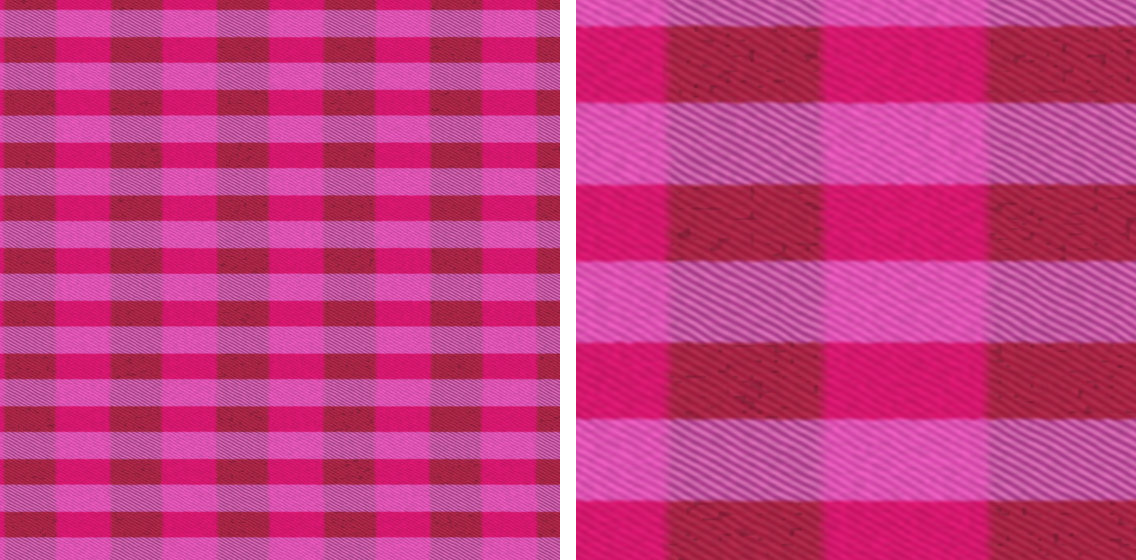
Left, the full canvas; right, a detail of the centre.
Give the GLSL for this pattern, as a Shadertoy shader.

```glsl
// Woven gingham cloth: broad crimson and magenta columns crossed by pink bands.
// Two soft periodic stripe masks blend four colours; a fine diagonal twill,
// fibre noise and slight drift of the stripes give the woven surface.

#define COLUMN_PERIOD 0.1903
#define COLUMN_CENTER 0.0530
#define COLUMN_WIDTH  0.0925
#define BAND_PERIOD   0.09418
#define BAND_CENTER   0.0632
#define BAND_WIDTH    0.0457
#define COLUMN_BLUR   0.0050
#define BAND_BLUR     0.0018
#define TWILL_PITCH   0.0056
#define TWILL_SLOPE   0.55
#define DRIFT         0.0022
#define FIBRE         0.09

const vec3 CRIMSON = vec3(0.65, 0.14, 0.27);
const vec3 MAGENTA = vec3(0.83, 0.09, 0.43);
const vec3 MAUVE   = vec3(0.75, 0.33, 0.62);
const vec3 PINK    = vec3(0.86, 0.32, 0.69);

float hash(vec2 p) {
    return fract(sin(dot(p, vec2(127.1, 311.7))) * 43758.5453);
}

float noise(vec2 p) {
    vec2 i = floor(p), f = fract(p);
    f = f * f * (3.0 - 2.0 * f);
    return mix(mix(hash(i), hash(i + vec2(1, 0)), f.x),
               mix(hash(i + vec2(0, 1)), hash(i + vec2(1, 1)), f.x), f.y);
}

// Mask of a repeated stripe: 1 inside, 0 outside, with a soft edge
float stripe(float x, float center, float period, float width, float blur) {
    float d = abs(fract((x - center) / period + 0.5) - 0.5) * period - 0.5 * width;
    return 1.0 - smoothstep(-blur, blur, d);
}

void mainImage(out vec4 fragColor, in vec2 fragCoord) {
    vec2 uv = fragCoord / iResolution.y;
    float pixel = 1.0 / iResolution.y;

    // Loose weave: columns wander between bands, edges fray a little
    float bandId = floor((uv.y - BAND_CENTER) / BAND_PERIOD + 0.5);
    float wander = (hash(vec2(bandId, 3.0)) - 0.5) * DRIFT
                 + (noise(uv * vec2(5.0, 11.0)) - 0.5) * DRIFT;
    float frayX = (noise(uv * vec2(20.0, 300.0)) - 0.5) * DRIFT;
    float frayY = (noise(uv * vec2(200.0, 20.0) + 7.0) - 0.5) * 0.5 * DRIFT;

    // Dark columns and saturated bands
    float column = stripe(uv.x + wander + frayX, COLUMN_CENTER, COLUMN_PERIOD,
                          COLUMN_WIDTH, max(COLUMN_BLUR, pixel));
    float band = stripe(uv.y + frayY, BAND_CENTER, BAND_PERIOD,
                        BAND_WIDTH, max(BAND_BLUR, pixel));
    vec3 color = mix(mix(PINK, MAUVE, column), mix(MAGENTA, CRIMSON, column), band);

    // Diagonal twill, strongest on mauve and faded out when too fine to resolve
    float bend = (noise(uv * 60.0) - 0.5) * 0.3;
    float ridge = sin(6.28318 * ((uv.y + TWILL_SLOPE * uv.x) / TWILL_PITCH + bend));
    float visible = 1.0 - smoothstep(0.4, 0.8, pixel / TWILL_PITCH);
    float depth = mix(mix(0.055, 0.12, column), mix(0.025, 0.04, column), band);
    color += ridge * depth * visible * vec3(0.7, 0.8, 0.65);

    // Fibre grain, with dark flecks in the crimson cells
    float grain = noise(uv * vec2(260.0, 400.0)) - 0.5;
    float fleck = smoothstep(0.72, 0.95, noise(uv * vec2(210.0, 330.0) + 31.0));
    color *= 1.0 + FIBRE * grain;
    color *= 1.0 - 0.16 * fleck * column * band;

    fragColor = vec4(clamp(color, 0.0, 1.0), 1.0);
}
```
